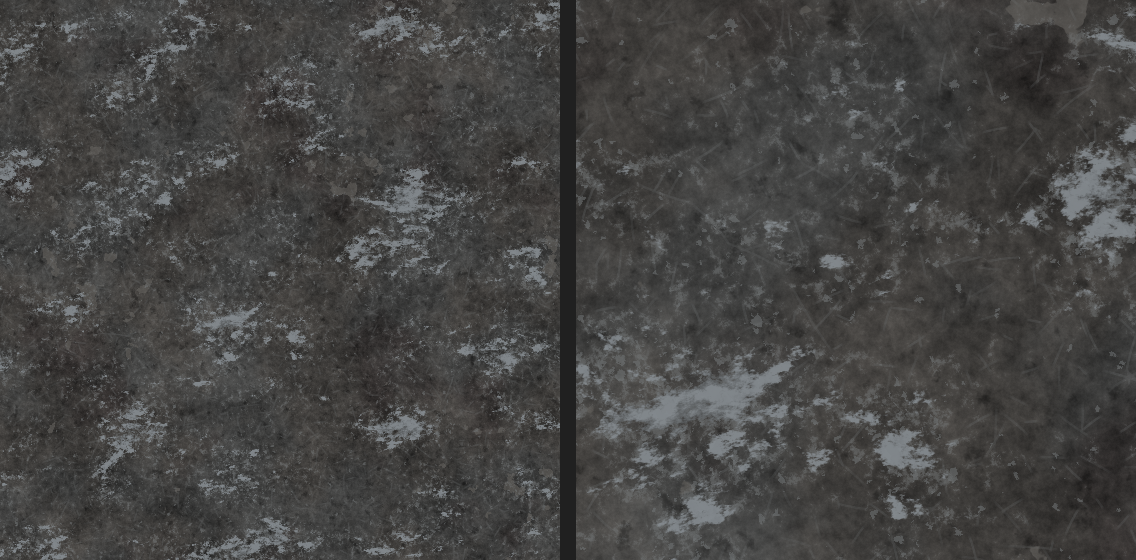
Left: the whole. Right: its middle third, enlarged.
A WebGL 1 fragment shader for this texture:

```glsl
precision highp float;
// Weathered dark stone with pale frosted patches, dust, flecks and fine scratches.

uniform vec2 u_resolution;

const vec3 WARM_STONE = vec3(1.03, 0.995, 0.955);
const vec3 COOL_STONE = vec3(1.00, 1.005, 0.995);
const vec3 RUST_STONE = vec3(1.03, 0.94, 0.92);
const vec3 FLAKE = vec3(0.38, 0.37, 0.355);
const vec3 DUST = vec3(0.44, 0.455, 0.46);
const vec3 FROST_SHADE = vec3(0.37, 0.385, 0.395);
const vec3 FROST_LIGHT = vec3(0.53, 0.555, 0.575);

vec2 hash2(vec2 p) {
  vec3 a = fract(p.xyx * vec3(0.1031, 0.1030, 0.0973));
  a += dot(a, a.yzx + 33.33);
  return fract((a.xx + a.yz) * a.zy);
}

vec2 rotate(vec2 p, float angle) {
  float c = cos(angle), s = sin(angle);
  return mat2(c, -s, s, c) * p;
}

float cornerSlope(vec2 cell, vec2 corner, vec2 f) {
  float angle = 6.2832 * hash2(cell + corner).x;
  return dot(vec2(cos(angle), sin(angle)), f - corner);
}

float gradientNoise(vec2 p) {
  vec2 i = floor(p), f = p - i;
  vec2 w = f * f * f * (f * (f * 6.0 - 15.0) + 10.0);
  vec2 e = vec2(1.0, 0.0);
  return mix(mix(cornerSlope(i, e.yy, f), cornerSlope(i, e.xy, f), w.x),
             mix(cornerSlope(i, e.yx, f), cornerSlope(i, e.xx, f), w.x), w.y);
}

float fbm(vec2 p, float gain) {
  float sum = 0.0, amplitude = 1.0;
  for (int i = 0; i < 5; i++) {
    sum += amplitude * gradientNoise(p);
    p = rotate(p, 0.6) * 2.03 + 17.3;
    amplitude *= gain;
  }
  return sum;
}

// One small rounded chip per cell, kept only where density is high.
float flecks(vec2 p, float density, float blur) {
  vec2 cell = floor(p);
  vec2 centre = 0.3 + 0.4 * hash2(cell);
  vec2 trait = hash2(cell + 71.0);
  float radius = mix(0.08, 0.27, trait.x * trait.x);
  float chip = 1.0 - smoothstep(radius - blur, radius + blur, length(fract(p) - centre));
  return chip * step(trait.y, density);
}

// One thin bent stroke per cell, with a random direction.
float scratches(vec2 p, float width, float blur) {
  vec2 cell = floor(p);
  vec2 trait = hash2(cell + 39.0);
  vec2 d = rotate(fract(p) - 0.4 - 0.2 * hash2(cell), 6.2832 * trait.x);
  d.y += 0.15 * d.x * d.x;
  float halfLength = mix(0.12, 0.38, trait.y);
  float line = 1.0 - smoothstep(width, width + blur, abs(d.y));
  return line * (1.0 - smoothstep(halfLength * 0.5, halfLength, abs(d.x)));
}

float scratchLayers(vec2 uv, float pixel) {
  float sum = 0.0;
  for (int i = 0; i < 5; i++) {
    float layer = float(i);
    float scale = 11.0 + 6.0 * layer;
    vec2 p = rotate(uv, 0.7 * layer + 0.3) * scale + 23.0 * layer;
    sum += scratches(p, 0.0004 * scale, pixel * scale) * (0.5 + 0.5 * hash2(floor(p)).y);
  }
  return min(sum, 1.0);
}

vec3 stone(vec2 uv, float grain) {
  float broad = fbm(uv * 4.0 + 3.0, 0.6);
  float mottle = fbm(uv * 17.0 + 40.0, 0.65);
  float rust = smoothstep(0.12, 0.55, fbm(uv * 5.0 + 81.0, 0.5));
  float tone = 0.252 + 0.05 * broad + 0.062 * mottle + 0.055 * grain - 0.035 * rust;
  vec3 tint = mix(WARM_STONE, COOL_STONE, smoothstep(-0.3, 0.35, fbm(uv * 6.0 + 12.0, 0.5)));
  return tone * mix(tint, RUST_STONE, 0.7 * rust);
}

void main() {
  vec2 uv = gl_FragCoord.xy / u_resolution;
  float pixel = 1.0 / min(u_resolution.x, u_resolution.y);
  vec2 bend = vec2(gradientNoise(uv * 7.0), gradientNoise(uv * 7.0 + 50.0));
  vec2 along = rotate(uv + 0.025 * bend, 0.14);

  // Shared fields: fine grain, broad frost cover and its ragged detail.
  float grain = fbm(uv * 85.0, 0.75);
  float cover = fbm(along * vec2(5.5, 10.5) + 7.0, 0.5);
  float ragged = fbm(along * vec2(30.0, 58.0) + 29.0, 0.7);
  vec3 color = stone(uv, grain);

  // Dark pits and thin flaking film.
  float pits = smoothstep(0.3, 0.8, fbm(uv * 48.0 + 90.0, 0.6));
  color *= 1.0 - 0.3 * pits;
  float film = fbm(uv * 28.0 + 63.0, 0.5) + 0.9 * gradientNoise(uv * 3.5 + 9.0);
  color = mix(color, FLAKE + 0.02 * grain, 0.65 * smoothstep(0.66, 0.73, film));

  // Powdery dust, scratches and clustered flecks around the frost.
  float dust = smoothstep(0.22, 0.8, 0.85 * grain + 1.1 * cover + 0.35 * ragged);
  color = mix(color, DUST, 0.46 * dust);
  color = mix(color, DUST, 0.25 * scratchLayers(uv + 0.004 * bend, pixel));
  float cluster = 0.06 + 0.6 * smoothstep(-0.05, 0.45, cover);
  vec2 chipped = uv + 0.004 * vec2(ragged, grain);
  float chips = max(flecks(chipped * 85.0, cluster, pixel * 50.0),
                    flecks(rotate(chipped, 0.8) * 135.0, cluster, pixel * 75.0));
  color = mix(color, DUST, 0.55 * chips);

  // Solid frost, broken by ragged grain at its rim.
  float frost = smoothstep(0.36, 0.6, cover + 0.55 * ragged + 0.12 * grain);
  vec3 frostColor = mix(FROST_SHADE, FROST_LIGHT, smoothstep(-0.4, 0.5, ragged + 0.4 * grain));
  color = mix(color, frostColor, 0.85 * frost);

  gl_FragColor = vec4(color, 1.0);
}
```
